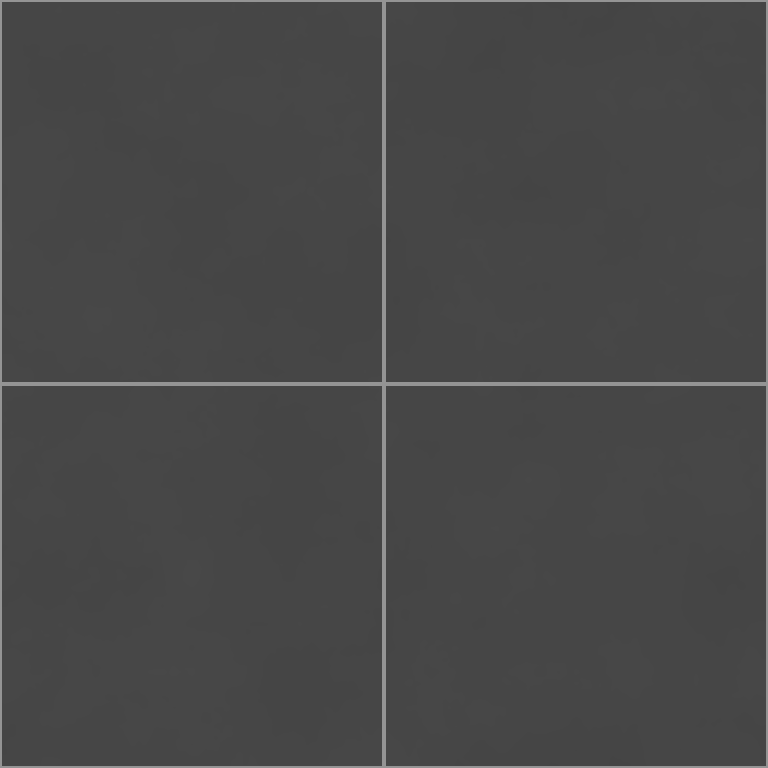
Reproduce this pattern procedurally as a WebGL 2 fragment shader.

```glsl
#version 300 es
precision highp float;
// Large square charcoal tiles, two by two, divided by thin pale grout.
// Grout is a distance to the nearest grid line; the faint mottling of the
// tile faces is layered value noise that wraps at the canvas edges.

uniform vec2 u_resolution;
out vec4 fragColor;

const float TILES = 2.0;               // repeats across and down
const float GROUT_HALF_WIDTH = 0.0026; // in canvas units
const vec3 TILE_COLOR = vec3(0.274);
const vec3 GROUT_COLOR = vec3(0.58);

float hash(vec2 p) {
    vec3 q = fract(vec3(p.xyx) * 0.1031);
    q += dot(q, q.yzx + 33.33);
    return fract((q.x + q.y) * q.z);
}

// Value noise on a lattice of period x period cells, wrapping over 0..1.
float wrapNoise(vec2 uv, float period, float seed) {
    vec2 p = uv * period;
    vec2 cell = floor(p);
    vec2 f = fract(p);
    f = f * f * (3.0 - 2.0 * f);
    vec2 lo = mod(cell, period) + seed;
    vec2 hi = mod(cell + 1.0, period) + seed;
    float bottom = mix(hash(lo), hash(vec2(hi.x, lo.y)), f.x);
    float top = mix(hash(vec2(lo.x, hi.y)), hash(hi), f.x);
    return mix(bottom, top, f.y);
}

// Sum of octaves, centred on zero.
float mottling(vec2 uv, float period, float seed) {
    float sum = 0.0;
    float amplitude = 0.5;
    for (int i = 0; i < 5; i++) {
        sum += amplitude * (wrapNoise(uv, period, seed) - 0.5);
        period *= 2.0;
        seed += 17.0;
        amplitude *= 0.58;
    }
    return sum;
}

// Distance in canvas units to the nearest grid line on each axis.
vec2 gridDistance(vec2 uv, float count) {
    vec2 f = fract(uv * count);
    return min(f, 1.0 - f) / count;
}

// Pixel coverage of a line, softened over one pixel.
vec2 lineCoverage(vec2 dist, float halfWidth, vec2 pixel) {
    return clamp((halfWidth - dist) / pixel + 0.5, 0.0, 1.0);
}

void main() {
    vec2 uv = gl_FragCoord.xy / u_resolution;
    vec2 pixel = 1.0 / u_resolution;

    // Tile face: soft clouds and a barely different tone per tile
    float tone = hash(floor(uv * TILES) + 5.0) - 0.5;
    vec3 face = TILE_COLOR + 0.018 * mottling(uv, 8.0, 3.0) + 0.002 * tone;

    // Grout: union of the vertical and horizontal lines
    vec2 lines = lineCoverage(gridDistance(uv, TILES), GROUT_HALF_WIDTH, pixel);
    float grout = max(lines.x, lines.y);

    fragColor = vec4(mix(face, GROUT_COLOR, grout), 1.0);
}
```
